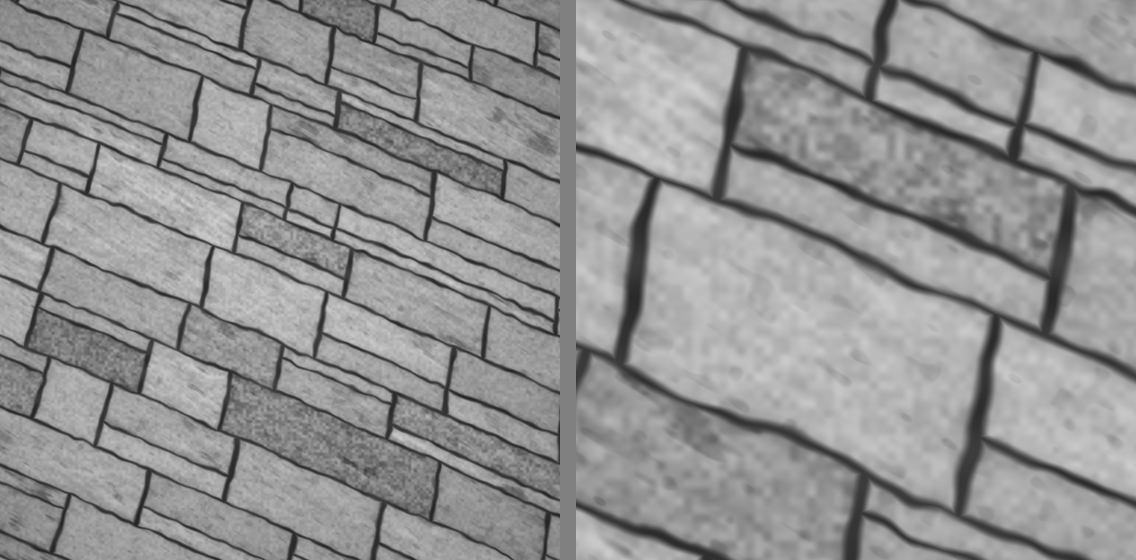
Left, the full canvas; right, a detail of the centre.
Write a WebGL 1 fragment shader that draws this texture.

```glsl
precision highp float;
// Slanted grey ashlar wall: courses shrink toward the upper right, each one cut
// into blocks of random length, many of them split into two thin stones.
// Layered noise adds chips, relief and grain; a vignette darkens the corners.
uniform vec2 u_resolution;

const float COURSE_SLOPE = 0.385;   // fall of the courses, per unit across
const float SLOPE_GAIN = 0.05;      // extra fall toward the bottom
const float JOINT_LEAN = 0.28;      // lean of the upright joints at the left
const float LEAN_LOSS = 0.22;       // lean lost toward the right
const float COURSES = 12.4;         // courses per unit at the upper right
const float COURSE_GROWTH = 0.32;   // growth of courses toward the lower left
const float COURSE_JITTER = 0.36;
const float BLOCK_LENGTH = 0.218;
const float LENGTH_JITTER = 0.72;
const float SPLIT_SHARE = 0.56;     // share of blocks split in two
const float BED_HALF = 0.0023;      // half widths of the joints
const float UPRIGHT_HALF = 0.0036;
const float SOFTNESS = 0.0026;
const float STONE_TONE = 0.70;
const float MORTAR_TONE = 0.205;
const float VIGNETTE = 0.44;
const vec2 CHIP_DIR = vec2(0.85, 0.527);

float hash(vec2 p) {
  vec3 q = fract(vec3(p.xyx) * vec3(0.1031, 0.1030, 0.0973));
  q += dot(q, q.yzx + 33.33);
  return fract((q.x + q.y) * q.z);
}

float noise(vec2 p) {
  vec2 i = floor(p), f = fract(p);
  f = f * f * (3.0 - 2.0 * f);
  return mix(mix(hash(i), hash(i + vec2(1.0, 0.0)), f.x),
             mix(hash(i + vec2(0.0, 1.0)), hash(i + vec2(1.0, 1.0)), f.x), f.y);
}

float fbm(vec2 p) {
  float sum = 0.0, amp = 0.54;
  for (int i = 0; i < 3; i++) {
    sum += amp * noise(p);
    p = p * 2.03 + 17.3;
    amp *= 0.5;
  }
  return sum;
}

float edgeAt(float i, float seed, float jitter) {
  return i + jitter * (hash(vec2(i + 31.0, seed)) - 0.5);
}

// Jittered interval around x: index, lower edge, upper edge
vec3 interval(float x, float seed, float jitter) {
  float i = floor(x);
  if (x < edgeAt(i, seed, jitter)) i -= 1.0;
  else if (x >= edgeAt(i + 1.0, seed, jitter)) i += 1.0;
  return vec3(i, edgeAt(i, seed, jitter), edgeAt(i + 1.0, seed, jitter));
}

float edgeDistance(float x, vec3 cell) {
  return min(x - cell.y, cell.z - x);
}

void main() {
  vec2 uv = gl_FragCoord.xy / u_resolution;
  vec2 p = vec2(uv.x, 1.0 - uv.y);
  float pixel = 1.0 / min(u_resolution.x, u_resolution.y);

  // Wall coordinates, with hand-cut unevenness
  vec2 w = p + 0.006 * (vec2(noise(p * 17.0), noise(p * 17.0 + 40.0)) - 0.5)
             + 0.004 * (vec2(noise(p * 60.0), noise(p * 60.0 + 70.0)) - 0.5);
  float fall = w.y - (COURSE_SLOPE + SLOPE_GAIN * w.y) * w.x + 0.42;
  float growth = 1.0 + COURSE_GROWTH * fall;
  float v = COURSES * log(growth) / COURSE_GROWTH;
  float u = (w.x + (JOINT_LEAN - LEAN_LOSS * w.x) * w.y) / BLOCK_LENGTH;

  // Course, block and optional split
  vec3 course = interval(v, 5.0, COURSE_JITTER);
  u += 7.0 * hash(vec2(course.x, 9.0));
  vec3 block = interval(u, course.x + 60.0, LENGTH_JITTER);
  vec2 id = vec2(block.x + 20.0, course.x * 3.0 + 11.0);
  float bed = edgeDistance(v, course);
  if (hash(id + 3.7) < SPLIT_SHARE) {
    float side = step(0.5, hash(id + 8.1));
    float cut = mix(0.30, 0.66, side) + 0.1 * (hash(id + 5.3) - 0.5);
    float middle = mix(course.y, course.z, cut);
    bed = min(bed, abs(v - middle));
    id.y += step(middle, v);
  }

  // Joint distance in canvas units
  bed *= 0.92 * growth / COURSES;
  float upright = edgeDistance(u, block) * BLOCK_LENGTH * 0.95;
  float wear = 0.0022 * (noise(p * 38.0 + 9.0) - 0.5);
  float gap = min(bed - BED_HALF, upright - UPRIGHT_HALF) - wear;

  // Stone tone, one value per stone
  float pick = hash(id + 1.9);
  float dark = smoothstep(0.88, 0.97, pick);
  float tone = STONE_TONE + 0.09 * (hash(id + 6.4) - 0.5) - 0.15 * dark;
  float rough = mix(0.25, 1.0, hash(id + 2.6));

  // Chips and relief stretched along a slanting grain
  vec2 grain = vec2(dot(p, CHIP_DIR), dot(p, vec2(-CHIP_DIR.y, CHIP_DIR.x)));
  vec2 q = grain * vec2(17.0, 62.0) + 13.0 * hash(id + 4.2);
  float layers = fbm(q);
  float relief = layers - fbm(q + vec2(0.12, 0.38));
  float cluster = smoothstep(0.38, 0.68, noise(p * 11.0 + 5.0 * pick));
  float chips = smoothstep(0.60, 0.76, layers) * cluster * rough;
  tone += 0.30 * rough * relief - 0.26 * chips;
  tone += 0.06 * (fbm(p * 24.0) - 0.5);
  tone += (0.09 + 0.12 * dark) * (noise(p * 190.0) - 0.5);
  tone -= 0.07 * smoothstep(0.74, 0.92, noise(grain * vec2(70.0, 130.0)));

  // Shaded stone edges, then mortar
  tone -= 0.10 * exp(-max(gap, 0.0) / 0.004);
  float mortar = MORTAR_TONE + 0.10 * (noise(p * 45.0 + 3.0) - 0.5);
  float soft = max(SOFTNESS, pixel);
  tone = mix(mortar, tone, smoothstep(-soft, soft, gap));

  vec2 c = p - vec2(0.45, 0.52);
  tone *= 1.0 - VIGNETTE * dot(c, c);
  gl_FragColor = vec4(vec3(clamp(tone, 0.0, 1.0)), 1.0);
}
```
